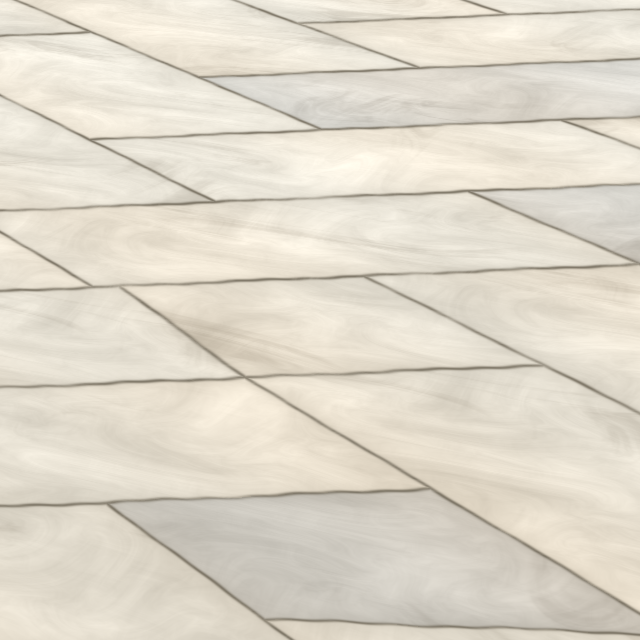
Give the GLSL for this texture, as a Shadertoy shader.

```glsl
// Pale marble paving in a herringbone bond, seen at a slant with worn dark joints.

// View of the floor plane
const float HORIZON = 1.009;        // height of the horizon above the canvas top
const float ROW_TILT = 0.042;       // slope of the row joints
const float VANISH_X = 2.148;       // vanishing point, left of the canvas
const vec2 COLUMN_FIT = vec2(3.5, -0.13);
const float COLUMN_START = 1.567;
const vec2 ROW_FIT = vec2(15.69, 15.65);

// Joints
const float JOINT_WIDTH = 0.0027;
const float STAIN_WIDTH = 0.013;
const float JOINT_STRENGTH = 0.88;
const vec2 JOINT_WOBBLE = vec2(0.004, 0.012);

// Colours
const vec3 MARBLE_FAR = vec3(0.955, 0.930, 0.875);
const vec3 MARBLE_NEAR = vec3(0.900, 0.865, 0.800);
const vec3 GREY_SHIFT = vec3(-0.085, -0.075, -0.055);
const vec3 JOINT_COLOUR = vec3(0.46, 0.43, 0.37);
const float MOTTLE = 0.075;
const float STONE_VARIATION = 0.035;

// Stones of greyer marble, and stones cut in two, by grid corner
const vec2 GREY_STONES[3] = vec2[3](vec2(2, 2), vec2(2, 4), vec2(-1, 7));
const vec2 CUT_STONE_WIDE = vec2(-1, 5);
const vec2 CUT_STONE_TALL = vec2(-1, 7);

float hash(vec2 p) {
    return fract(sin(dot(p, vec2(127.1, 311.7))) * 43758.5);
}

// Layered, warped sines: cloudy streaks around zero
float marble(vec2 p) {
    float sum = 0.0, amp = 0.5;
    for (int i = 0; i < 6; i++) {
        p += 0.65 * sin(1.3 * p.yx + vec2(1.7, 4.1));
        sum += amp * sin(p.x) * sin(p.y);
        p = mat2(0.8, 0.6, -0.6, 0.8) * p * 1.85 + 2.3;
        amp *= 0.66;
    }
    return sum;
}

// Canvas position to paving grid: x counts columns, y counts rows downward
vec2 floorGrid(vec2 uv, out float depth) {
    depth = 1.0 - uv.y + ROW_TILT * uv.x + HORIZON;
    float across = (uv.x + VANISH_X) / depth - COLUMN_START;
    return vec2(across * (COLUMN_FIT.x + COLUMN_FIT.y * across),
                ROW_FIT.x - ROW_FIT.y / depth);
}

void mainImage(out vec4 fragColor, in vec2 fragCoord) {
    vec2 uv = fragCoord / iResolution.xy;
    float depth;
    vec2 grid = floorGrid(uv, depth);

    // Canvas length of one grid unit, measured across each family of joints
    vec2 dx = dFdx(grid), dy = dFdy(grid);
    vec2 unitSize = 1.0 / (iResolution.y * sqrt(dx * dx + dy * dy));

    // Ragged joint lines
    vec2 worn = grid + JOINT_WOBBLE * (sin(grid.yx * vec2(9.0, 13.0))
              + 0.6 * sin(grid.yx * vec2(31.0, 47.0) + 2.0)) * 0.5;

    // Herringbone: two cells lie along the row, the next two along the column
    vec2 corner = floor(worn);
    float phase = mod(corner.x + corner.y, 4.0);
    bool wide = phase < 1.5;
    if (phase == 1.0) corner.x -= 1.0;
    if (phase == 3.0) corner.y -= 1.0;
    vec2 local = worn - corner;
    vec2 size = wide ? vec2(2, 1) : vec2(1, 2);
    vec2 edge = min(local, size - local) * unitSize;
    float dist = min(edge.x, edge.y);

    // Slanted cuts through two of the stones
    float side = -1.0;
    if (wide && corner == CUT_STONE_WIDE) {
        side = local.x - mix(1.10, 1.0, local.y);
        dist = min(dist, abs(side) * unitSize.x);
    } else if (!wide && corner == CUT_STONE_TALL) {
        side = local.y - mix(0.84, 1.04, local.x);
        dist = min(dist, abs(side) * unitSize.y);
    }
    vec2 stone = corner + 0.37 * step(0.0, side);

    // Stone colour: light falls off toward the viewer, each slab differs
    float seed = hash(stone);
    vec3 colour = mix(MARBLE_FAR, MARBLE_NEAR, smoothstep(0.0, 1.1, 1.0 - uv.y));
    colour += STONE_VARIATION * (seed - 0.5);
    for (int i = 0; i < 3; i++)
        if (stone == GREY_STONES[i]) colour += GREY_SHIFT;

    // Mottling, faint dark patches and fine grain
    vec2 slab = grid * vec2(4.5, 4.0) + 17.0 * seed;
    float cloud = marble(slab);
    float patches = smoothstep(0.25, 0.85, marble(slab * 0.55 + 8.0));
    float grain = marble(grid * vec2(26.0, 20.0) + 5.0);
    colour += MOTTLE * cloud + 0.016 * grain;
    colour -= patches * vec3(0.075, 0.078, 0.080);
    colour += vec3(0.008, 0.0, -0.008) * sin(slab.x * 0.7 + 6.0 * seed);

    // Joints: a dark core that fades in places, within a soft stain
    float width = JOINT_WIDTH * mix(0.75, 1.0, smoothstep(1.0, 1.7, depth));
    float core = exp(-pow(dist / width, 2.0));
    float stain = exp(-dist / STAIN_WIDTH);
    float wear = clamp(0.82 + 0.4 * marble(grid * 6.0 + 3.0), 0.45, 1.0);
    colour -= 0.055 * stain * (1.0 + cloud);
    colour = mix(colour, JOINT_COLOUR, JOINT_STRENGTH * wear * core);

    fragColor = vec4(clamp(colour, 0.0, 1.0), 1.0);
}
```
